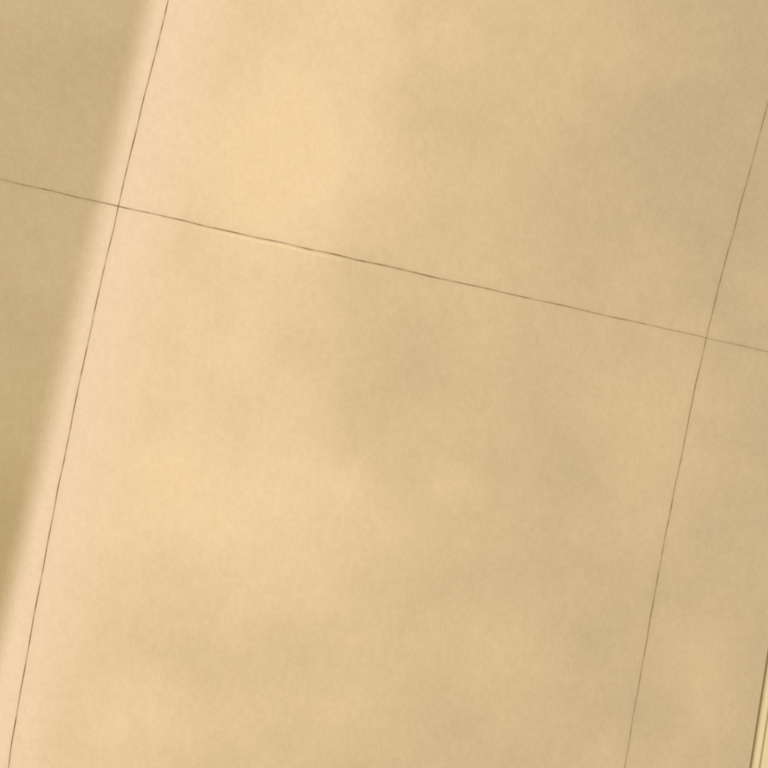
This texture is drawn by a WebGL 2 fragment shader. Its source:

```glsl
#version 300 es
precision highp float;
uniform vec2 u_resolution;
out vec4 outColor;

float hash(vec2 p) {
    vec3 q = fract(p.xyx * vec3(0.1031, 0.103, 0.0973));
    q += dot(q, q.yzx + 33.33);
    return fract((q.x + q.y) * q.z);
}

float noise(vec2 p) {
    vec2 i = floor(p), f = fract(p);
    f = f * f * (3.0 - 2.0 * f);
    return mix(mix(hash(i), hash(i + vec2(1, 0)), f.x),
               mix(hash(i + vec2(0, 1)), hash(i + vec2(1, 1)), f.x), f.y);
}

float fbm(vec2 p) {
    float sum = 0.0, amp = 0.5;
    for (int i = 0; i < 4; i++) {
        sum += amp * noise(p);
        p = mat2(1.6, 1.2, -1.2, 1.6) * p + 7.3;
        amp *= 0.5;
    }
    return sum;
}

// Soft elliptical patch of light or stain
float patchAt(vec2 p, vec2 center, vec2 size) {
    vec2 d = (p - center) / size;
    return exp(-dot(d, d));
}

// Signed distance to the nearest line of a repeat
float repeatLine(float x, float period) {
    return (fract(x / period + 0.5) - 0.5) * period;
}

// Soft-sided thin line
float stroke(float d, float halfWidth, float px) {
    float soft = max(0.8 * px, 0.0013);
    return 1.0 - smoothstep(halfWidth - soft, halfWidth + soft, abs(d));
}

void main() {
    vec2 uv = gl_FragCoord.xy / u_resolution;
    float px = 1.0 / min(u_resolution.x, u_resolution.y);

    // Slanted, slightly bowed grid of large tiles
    float across = uv.x - 0.0104 - 0.163 * uv.y - 0.046 * uv.y * uv.y;
    float down = uv.y - 0.766 + 0.224 * uv.x;
    float wobble = 0.0014 * (noise(uv * 30.0) - 0.5);
    float jointX = repeatLine(across + wobble, 0.803 + 0.011 * smoothstep(0.5, 0.9, uv.y));
    float jointY = repeatLine(down + wobble, 0.82);

    // Light falling off to the right, with cloudy mottling
    float shadowEdge = uv.x + 0.037 - 0.235 * uv.y;
    float tone = 0.78 - 0.7 * shadowEdge;
    tone += 0.45 * (fbm(uv * 4.0 + 3.0) - 0.47);
    tone += 0.3 * (fbm(uv * 13.0 + 9.0) - 0.47);
    tone += 0.42 * patchAt(uv, vec2(0.4, 0.79), vec2(0.13, 0.1));
    tone += 0.28 * patchAt(uv, vec2(0.33, 0.34), vec2(0.18, 0.12));
    tone += 0.22 * patchAt(uv, vec2(0.87, 0.5), vec2(0.1, 0.14));
    tone += 0.22 * patchAt(uv, vec2(0.59, 0.37), vec2(0.035, 0.03));
    tone += 0.12 * patchAt(uv, vec2(0.455, 0.365), vec2(0.025));
    tone -= 0.24 * patchAt(uv, vec2(0.51, 0.5), vec2(0.09, 0.11));
    tone -= 0.16 * patchAt(uv, vec2(0.85, 0.86), vec2(0.25, 0.16));
    tone = clamp(tone, -0.05, 1.0);

    vec3 color = mix(vec3(0.78, 0.68, 0.52), vec3(0.85, 0.74, 0.56), smoothstep(-0.05, 0.42, tone));
    color = mix(color, vec3(0.95, 0.82, 0.64), smoothstep(0.3, 0.95, tone));

    // Pale rim of light beside the shadow on the left
    color = mix(color, vec3(0.95, 0.83, 0.68), 0.9 * (1.0 - smoothstep(0.02, 0.14, shadowEdge)));
    vec3 shade = mix(vec3(0.71, 0.61, 0.42), vec3(0.79, 0.69, 0.51), smoothstep(0.1, 0.6, uv.y));
    shade += 0.05 * (fbm(uv * 9.0) - 0.47);
    color = mix(shade, color, smoothstep(-0.024, 0.016, shadowEdge));

    // Fine grain at two scales, drawn out a little vertically
    color += 0.02 * (noise(uv * vec2(300.0, 240.0)) - 0.5);
    color += 0.012 * (noise(uv * vec2(130.0, 95.0) + 5.0) - 0.5);

    // Hair-thin worn joints, with a glint below the horizontal one
    float wear = mix(0.22, 0.72, noise(uv * 85.0)) * mix(0.65, 1.1, noise(uv * 18.0));
    float glint = stroke(jointY + 0.0045, 0.0015, px) * patchAt(uv, vec2(0.35, 0.685), vec2(0.09, 0.08));
    color = mix(color, vec3(1.0, 0.9, 0.69), 0.5 * glint);
    vec3 grout = vec3(0.44, 0.33, 0.21);
    float fadeY = 1.0 - 0.45 * smoothstep(0.5, 1.0, uv.x) - 0.3 * (1.0 - smoothstep(0.0, 0.13, uv.x));
    float fadeX = 1.0 - 0.25 * smoothstep(0.4, 0.8, uv.x);
    color = mix(color, grout, wear * fadeY * stroke(jointY, 0.001, px));
    color = mix(color, grout, wear * fadeX * stroke(jointX, 0.0009, px));
    color *= 1.0 - 0.03 * exp(-min(abs(jointX), abs(jointY)) * 300.0);

    // Pale edging strip in the lower right corner
    float edging = uv.x - 0.977 - 0.156 * uv.y;
    color = mix(color, vec3(0.9, 0.82, 0.62), smoothstep(0.002, 0.006, edging));
    color = mix(color, vec3(0.42, 0.32, 0.18), 0.6 * stroke(edging, 0.0014, px));
    color = mix(color, vec3(0.6, 0.49, 0.3), 0.6 * stroke(edging - 0.012, 0.0014, px));

    outColor = vec4(clamp(color, 0.0, 1.0), 1.0);
}
```
